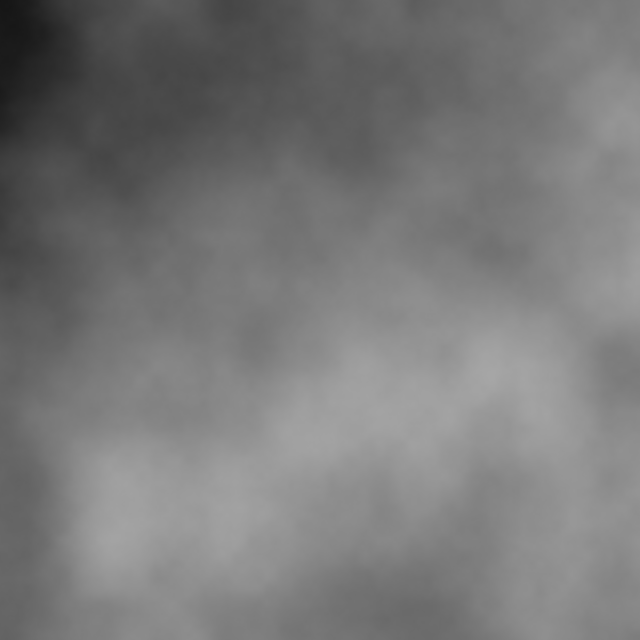
A WebGL 2 fragment shader for this texture:

```glsl
#version 300 es
precision highp float;

uniform vec2 u_resolution;
out vec4 fragColor;

float hash(vec2 cell) {
    vec3 p = fract(vec3(cell.xyx) * 0.1031);
    p += dot(p, p.yzx + 33.33);
    return fract((p.x + p.y) * p.z);
}

float valueNoise(vec2 p) {
    vec2 cell = floor(p);
    vec2 f = fract(p);
    vec2 blend = f * f * f * (f * (f * 6.0 - 15.0) + 10.0);
    float low = mix(hash(cell), hash(cell + vec2(1.0, 0.0)), blend.x);
    float high = mix(hash(cell + vec2(0.0, 1.0)), hash(cell + vec2(1.0)), blend.x);
    return mix(low, high, blend.y);
}

// Layered noise centred on zero
float cloudNoise(vec2 p, int octaves, float gain) {
    float sum = 0.0;
    float amplitude = 1.0;
    for (int i = 0; i < octaves; i++) {
        sum += amplitude * (valueNoise(p) - 0.5);
        p = p * 2.0 + vec2(17.3, 9.7);
        amplitude *= gain;
    }
    return sum;
}

float softSpot(vec2 p, vec2 center, vec2 radius) {
    vec2 d = (p - center) / radius;
    return exp(-dot(d, d));
}

// Broad light and shade across the fog
float fogLight(vec2 p) {
    float light = mix(0.58, 0.36, smoothstep(0.3, 0.9, p.y));
    light -= 0.15 * exp(-p.x * p.x / 0.0144);
    light -= 0.06 * (1.0 - smoothstep(0.0, 0.2, p.y));
    light -= 0.12 * softSpot(p, vec2(0.0, 1.0), vec2(0.28, 0.22));
    light -= 0.12 * softSpot(p, vec2(0.64, 0.05), vec2(0.14, 0.19));
    light -= 0.06 * softSpot(p, vec2(0.38, 0.53), vec2(0.14, 0.12));
    light += 0.15 * softSpot(p, vec2(1.0, 0.83), vec2(0.25));
    light += 0.06 * softSpot(p, vec2(0.55, 0.38), vec2(0.22, 0.13));
    light += 0.04 * softSpot(p, vec2(0.6, 0.69), vec2(0.18, 0.1));
    return light;
}

void main() {
    vec2 uv = gl_FragCoord.xy / u_resolution;
    // Gentle bending keeps the broad shapes irregular
    vec2 bend = vec2(cloudNoise(uv * 4.0 + 3.0, 3, 0.5),
                     cloudNoise(uv * 4.0 + 41.0, 3, 0.5));
    float tone = fogLight(uv + 0.06 * bend);
    tone += 0.12 * cloudNoise(uv * 5.0 + 7.0, 7, 0.5);
    fragColor = vec4(vec3(clamp(tone, 0.08, 0.66)), 1.0);
}
```
